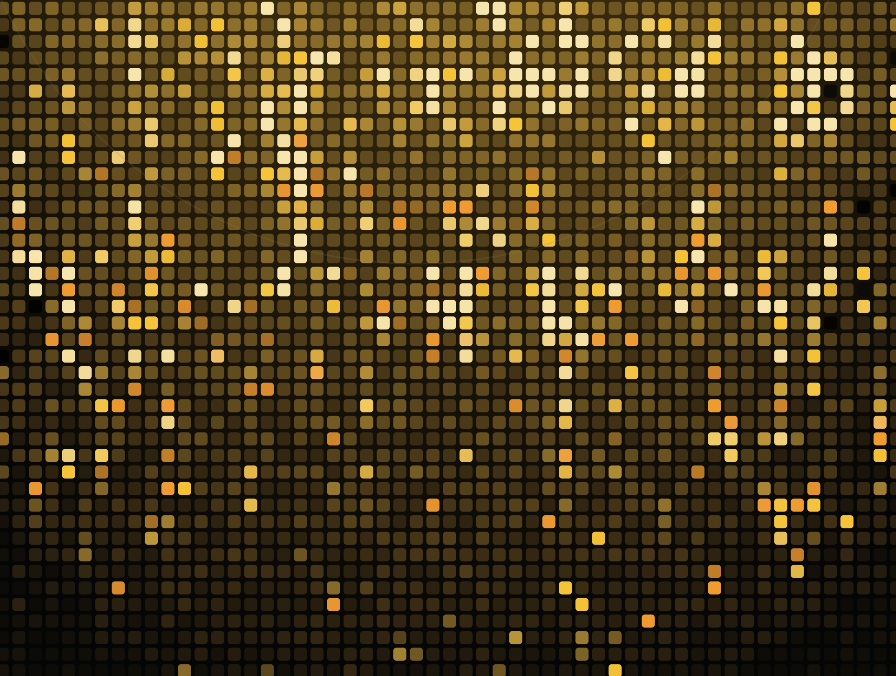
Give the GLSL for this background, as a Shadertoy shader.

```glsl
// Wall of small rounded gold tiles, glowing from the top, with sparkling vertical streaks.

const float COLUMNS = 54.1;               // tile pitches across the canvas
const vec2  GRID_SHIFT = vec2(0.36, 0.183);
const float TILE_HALF = 0.395;            // in pitches
const float CORNER = 0.19;
const vec2  STREAK_SIZE = vec2(1.0, 4.5); // in tiles
const vec2  CLUSTER_SIZE = vec2(6.0, 7.0);
const float BAND_CENTER = 0.58;           // sparkle bands, in canvas heights
const float BAND_PERIOD = 0.29;
const float BAND_STRENGTH = 0.03;
const float JITTER = 1.1;
const float EMBER_CHANCE = 0.34;
const float DEAD_CHANCE = 0.07;

const vec3 GAP_LOW  = vec3(0.015, 0.018, 0.018);
const vec3 GAP_HIGH = vec3(0.23, 0.17, 0.05);
const vec3 EMBER    = vec3(0.93, 0.58, 0.18);
const vec3 AMBER    = vec3(0.97, 0.77, 0.20);
const vec3 HAIRLINE = vec3(0.60, 0.52, 0.32);

const vec3 TONES[6] = vec3[6](
    vec3(0.05, 0.045, 0.03), vec3(0.24, 0.18, 0.08), vec3(0.42, 0.33, 0.13),
    vec3(0.64, 0.51, 0.20),  vec3(0.89, 0.71, 0.27), vec3(0.97, 0.91, 0.70));

float hash(vec2 p, uint seed) {
    uvec2 q = uvec2(ivec2(floor(p)) + 512);
    uint h = q.x * 73856093u ^ q.y * 19349663u ^ seed * 83492791u;
    h = (h ^ (h >> 16)) * 73244475u;
    h = (h ^ (h >> 15)) * 73244475u;
    h ^= h >> 16;
    return float(h & 65535u) / 65536.0;
}

float valueNoise(vec2 p, uint seed) {
    vec2 i = floor(p), f = fract(p);
    f = f * f * (3.0 - 2.0 * f);
    float low  = mix(hash(i, seed), hash(i + vec2(1, 0), seed), f.x);
    float high = mix(hash(i + vec2(0, 1), seed), hash(i + vec2(1, 1), seed), f.x);
    return mix(low, high, f.y);
}

// Tone 0 is soot, tone 5 is cream
vec3 goldRamp(float tone) {
    vec3 color = TONES[0];
    for (int i = 1; i < 6; i++)
        color = mix(color, TONES[i], clamp(tone - float(i - 1), 0.0, 1.0));
    return color;
}

float roundedBox(vec2 p, float halfSize, float radius) {
    vec2 d = abs(p) - halfSize + radius;
    return length(max(d, 0.0)) + min(max(d.x, d.y), 0.0) - radius;
}

// Soft light: brightest at the top centre, fading down and to the sides
float ambientTone(vec2 uv) {
    float side = pow(abs(uv.x - 0.5) * 2.0, 3.0);
    return max(0.22 + 2.3 * pow(clamp(uv.y, 0.0, 1.0), 0.68) - 0.75 * side, 0.0);
}

// Amount of extra light, drawn out into streaks and gathered into clusters
float sparkle(vec2 cell, vec2 uv) {
    float streak  = valueNoise(cell / STREAK_SIZE, 1u);
    float cluster = valueNoise(cell / CLUSTER_SIZE, 2u);
    float energy = 0.38 * hash(cell, 3u) + 0.36 * streak + 0.26 * cluster;
    float side = pow(abs(uv.x - 0.5) * 2.0, 4.0);
    float band = cos(6.2832 * (uv.y - BAND_CENTER) / BAND_PERIOD);
    float threshold = mix(0.69, 0.50, smoothstep(0.0, 0.6, uv.y))
                    + 0.13 * side - BAND_STRENGTH * band;
    float softness = mix(0.13, 0.23, smoothstep(0.1, 0.7, uv.y));
    return smoothstep(threshold, threshold + softness, energy);
}

vec3 tileColor(vec2 cell, vec2 uv) {
    float spark = sparkle(cell, uv);
    float tone = ambientTone(uv) + JITTER * (hash(cell, 4u) - 0.45) * min(1.0, 0.3 + 2.0 * uv.y);
    tone = mix(tone, mix(4.1, 4.95, smoothstep(0.1, 0.6, uv.y)), spark);
    vec3 color = goldRamp(tone);

    // Warm tints: amber among the yellows, ember in the lower lit tiles
    float yellow = smoothstep(3.2, 3.8, tone) * (1.0 - smoothstep(4.2, 4.7, tone));
    color = mix(color, AMBER, 0.85 * yellow * step(0.45, hash(cell, 5u)));
    float emberZone = 1.0 - smoothstep(0.45, 0.85, uv.y);
    float isEmber = hash(cell, 6u) < EMBER_CHANCE * emberZone ? 1.0 : 0.0;
    isEmber *= smoothstep(1.8, 2.8, tone) * (1.0 - smoothstep(4.4, 4.8, tone));
    color = mix(color, EMBER * min(1.0, 0.3 + tone * 0.2), 0.85 * isEmber);

    // Unlit tiles near the sides
    float edge = smoothstep(0.38, 0.5, abs(uv.x - 0.5)) * smoothstep(0.35, 0.45, uv.y);
    return hash(cell, 7u) < DEAD_CHANCE * edge ? color * 0.05 : color;
}

void mainImage(out vec4 fragColor, in vec2 fragCoord) {
    vec2 uv = fragCoord / iResolution.xy;
    float pitch = iResolution.x / COLUMNS;
    vec2 grid = fragCoord / pitch + GRID_SHIFT;
    vec2 cell = floor(grid);
    vec2 cellUv = (cell + 0.5 - GRID_SHIFT) * pitch / iResolution.xy;

    // Gaps, then tiles
    float glow = ambientTone(uv) / 2.55;
    vec3 color = mix(GAP_LOW, GAP_HIGH, glow * glow);
    float tileEdge = roundedBox(fract(grid) - 0.5, TILE_HALF, CORNER) * pitch;
    float tileMask = 1.0 - smoothstep(-0.5, 0.5, tileEdge);
    color = mix(color, tileColor(cell, cellUv), tileMask);

    // Faint hairline arc across the upper part
    vec2 p = fragCoord / iResolution.y;
    float arc = abs(length(p - vec2(0.614, 1.285)) - 0.675);
    float hair = 1.0 - smoothstep(0.0005, 0.0005 + 1.0 / iResolution.y, arc);
    color = mix(color, HAIRLINE, 0.15 * hair);

    fragColor = vec4(color, 1.0);
}
```
